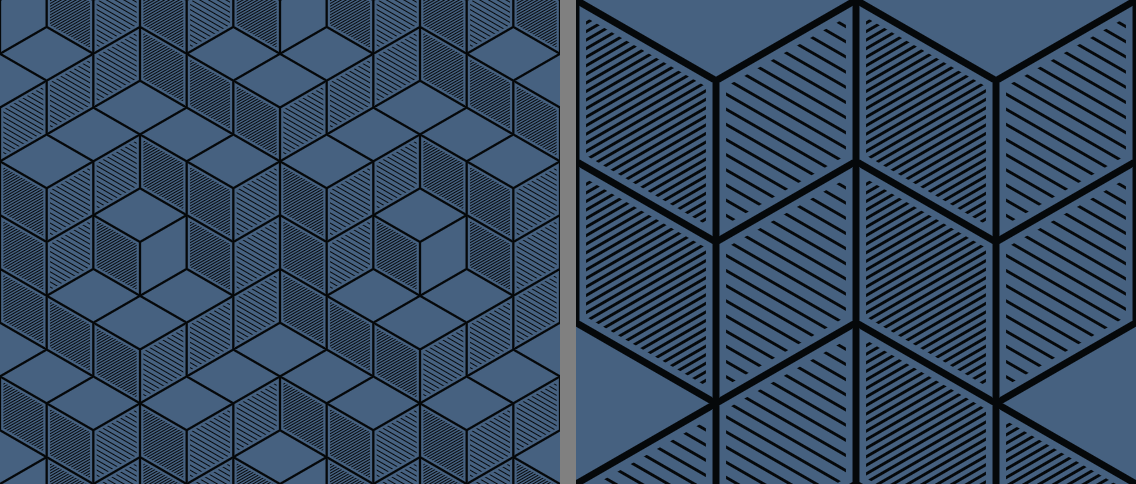
Left, the full canvas; right, a detail of the centre.
Reproduce this pattern procedurally as a WebGL 1 fragment shader.

```glsl
precision highp float;
// Isometric stacked cubes in hexagonal cells, outlined, with hatched side faces.

uniform vec2 u_resolution;

#define REPEATS vec2(2.0, 1.0)
#define FILL_COLOUR vec3(0.275, 0.380, 0.500)
#define LINE_COLOUR vec3(0.020, 0.030, 0.040)
#define OUTLINE_WIDTH 0.043
#define HATCH_WIDTH 0.018
#define HATCH_MARGIN 0.072
#define SPARSE_SPACING 0.094
#define DENSE_SPACING 0.053

const float SIN60 = 0.8660254;
// One rectangular period, in cube edges; it holds two hexagonal cells.
const vec2 PERIOD = vec2(6.0 * SIN60, 9.0);

// Offset from the centre of the nearest hexagonal cell.
vec2 hexCell(vec2 p) {
    vec2 corner = mod(p + 0.5 * PERIOD, PERIOD) - 0.5 * PERIOD;
    vec2 middle = mod(p, PERIOD) - 0.5 * PERIOD;
    return dot(corner, corner) < dot(middle, middle) ? corner : middle;
}

// Three oblique axes: right-down, left-down and up.
vec3 cubeCoords(vec2 q) {
    return vec3(q.x * SIN60 - 0.5 * q.y, -q.x * SIN60 - 0.5 * q.y, q.y) * (2.0 / 3.0);
}

// Height of the stack: three full walls, plus one cube in the inner corner.
float stackHeight(vec2 cell) {
    if (min(cell.x, cell.y) < 0.5) return 3.0;
    return max(cell.x, cell.y) < 1.5 ? 2.0 : 1.0;
}

// Antialiased coverage of a line at distance d from its centre.
float lineCover(float d, float width, float pixel) {
    return clamp((0.5 * width - d) / pixel + 0.5, 0.0, 1.0);
}

// Parallel strokes along the short diagonal, kept inside a margin.
float hatch(vec2 f, float edge, float spacing, float pixel) {
    float d = abs(fract((f.x - f.y) / spacing) - 0.5) * spacing * SIN60;
    float inside = clamp((edge - HATCH_MARGIN * SIN60) / pixel + 0.5, 0.0, 1.0);
    return lineCover(d, HATCH_WIDTH, pixel) * inside;
}

// Ink of one face; axis 0 is the top, 1 the right side, 2 the left side.
float faceInk(int axis, vec2 cell, vec2 f, float pixel) {
    vec2 border = min(f, 1.0 - f);
    float edge = min(border.x, border.y) * SIN60;
    float ink = lineCover(edge, OUTLINE_WIDTH, pixel);
    // The right side of the inner cube stays plain.
    bool innerCube = cell.x == 1.0 && cell.y == 1.0;
    if (axis == 1 && !innerCube) ink = max(ink, hatch(f, edge, SPARSE_SPACING, pixel));
    if (axis == 2) ink = max(ink, hatch(f, edge, DENSE_SPACING, pixel));
    return ink;
}

void main() {
    vec2 p = gl_FragCoord.xy / u_resolution * REPEATS * PERIOD;
    float pixel = REPEATS.y * PERIOD.y / u_resolution.y;
    vec3 c = cubeCoords(hexCell(p));
    float ink = 1.0;

    // Find the visible face by testing each axis at each level.
    for (int axis = 0; axis < 3; axis++) {
        for (int k = 1; k <= 3; k++) {
            float level = float(k);
            vec2 onPlane = c.xy + level - c.z;
            vec2 cell = floor(onPlane);
            bool inBox = min(cell.x, cell.y) >= 0.0 && max(cell.x, cell.y) <= 2.0;
            if (inBox && stackHeight(cell) == level) {
                ink = faceInk(axis, cell, onPlane - cell, pixel);
            }
        }
        c = c.yzx;
    }

    gl_FragColor = vec4(mix(FILL_COLOUR, LINE_COLOUR, ink), 1.0);
}
```
